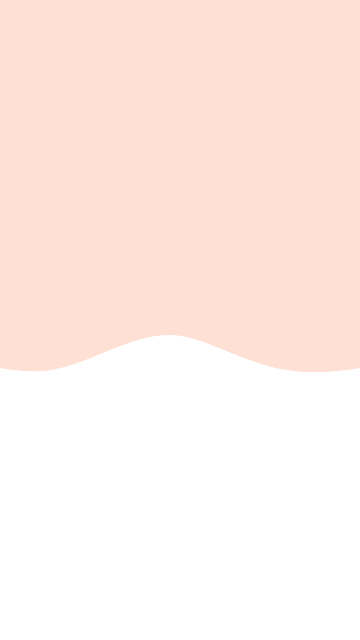
A Shadertoy shader for this background:

```glsl
// A flat peach field above a white hill with one soft, wavy crest.

// Colours
const vec3 PEACH = vec3(1.0, 0.878, 0.835);
const vec3 WHITE = vec3(1.0);

// Wave turning points, as fractions of the canvas
const vec2 LEFT_TROUGH = vec2(0.0995, 0.4199);
const vec2 CREST = vec2(0.470, 0.4766);
const vec2 RIGHT_TROUGH = vec2(0.868, 0.4186);
const float SIDE_HEIGHT = 0.4251;  // wave height at both canvas sides
const float RIGHT_SAG = 1.4;       // extra drop on the right slope

// Height of the wave at horizontal position x
float waveHeight(float x) {
    // Outer ends rise gently from the troughs
    if (x < LEFT_TROUGH.x) {
        float t = 1.0 - x / LEFT_TROUGH.x;
        return mix(LEFT_TROUGH.y, SIDE_HEIGHT, t * t);
    }
    if (x > RIGHT_TROUGH.x) {
        float t = (x - RIGHT_TROUGH.x) / (1.0 - RIGHT_TROUGH.x);
        return mix(RIGHT_TROUGH.y, SIDE_HEIGHT, t * t);
    }
    // Smooth climb to the crest
    if (x < CREST.x) {
        return mix(LEFT_TROUGH.y, CREST.y, smoothstep(LEFT_TROUGH.x, CREST.x, x));
    }
    // Steeper fall, easing into the right trough
    float t = (x - CREST.x) / (RIGHT_TROUGH.x - CREST.x);
    float bump = t * (1.0 - t);
    float fall = smoothstep(0.0, 1.0, t) + RIGHT_SAG * bump * bump;
    return mix(CREST.y, RIGHT_TROUGH.y, fall);
}

void mainImage(out vec4 fragColor, in vec2 fragCoord) {
    vec2 uv = fragCoord / iResolution.xy;

    // One-pixel soft edge along the wave
    float edge = 0.5 / iResolution.y;
    float sky = smoothstep(-edge, edge, uv.y - waveHeight(uv.x));

    fragColor = vec4(mix(WHITE, PEACH, sky), 1.0);
}
```
